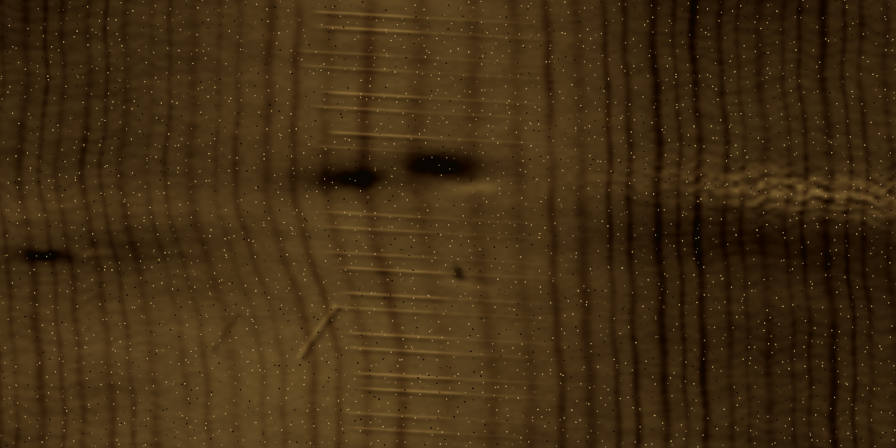
Reproduce this texture procedurally as a WebGL 1 fragment shader.

```glsl
precision highp float;
// Weathered wood board: bent vertical grain, dark knots and paired saw scratches.
// One tone value is built from soft ellipses, layered sines and warped repeats,
// then mapped to a brown ramp; cellular specks of dust lie on top.
uniform vec2 u_resolution;

const vec3 DARK_WOOD = vec3(0.13, 0.07, 0.01);
const vec3 PALE_WOOD = vec3(0.41, 0.31, 0.15);
const vec3 DUST = vec3(0.66, 0.57, 0.36);
const float GRAIN_DENSITY = 23.0;   // lines per unit near the sides
const float GRAIN_THINNING = 15.0;  // lines per unit removed at the heart
const float HEART_X = 0.95;
const float HEART_WIDTH = 0.4;
const float GRAIN_DEPTH = 0.36;
const float SCRATCH_PERIOD = 0.0891;
const float SCRATCH_SLOPE = 0.055;
const float SCRATCH_GAIN = 0.55;
const float DUST_CELLS = 33.0;
const float DUST_RADIUS = 0.0018;

float hash(vec2 p) {
  vec3 q = fract(vec3(p.xyx) * 0.1031);
  q += dot(q, q.yzx + 33.33);
  return fract((q.x + q.y) * q.z);
}
float noise(vec2 p) {
  vec2 i = floor(p), f = fract(p);
  f = f * f * (3.0 - 2.0 * f);
  return mix(mix(hash(i), hash(i + vec2(1, 0)), f.x),
             mix(hash(i + vec2(0, 1)), hash(i + vec2(1, 1)), f.x), f.y);
}
float bell(float v) { return exp(-v * v); }
float repeatDistance(float v) { return abs(fract(v + 0.5) - 0.5); }

// Soft ellipse; tilt is the rise of its long axis per unit of x
float blob(vec2 p, float x, float y, float rx, float ry, float tilt) {
  vec2 d = p - vec2(x, y);
  return bell(d.x / rx) * bell((d.y - tilt * d.x) / ry);
}
float segmentDistance(vec2 p, vec2 a, vec2 b) {
  vec2 d = b - a;
  return length(p - a - d * clamp(dot(p - a, d) / dot(d, d), 0.0, 1.0));
}

// Dark growth lines, bowed around the knots and drifting right below them
float grain(vec2 p) {
  float drift = (0.025 + 0.075 * bell((p.x - 0.65) / 0.38)) * (1.0 - smoothstep(0.12, 0.62, p.y));
  float bow = 0.026 * bell((p.y - 0.63) / 0.13) * (smoothstep(0.9, 1.2, p.x) - 0.5);
  float wobble = 0.003 * sin(p.y * 17.0 + p.x * 5.0) + 0.002 * sin(p.y * 41.0 - p.x * 9.0);
  float u = p.x - drift - bow - wobble;
  float z = (u - HEART_X) / HEART_WIDTH;
  float phase = GRAIN_DENSITY * u - GRAIN_THINNING * HEART_WIDTH * z / sqrt(1.0 + z * z) + 0.25;
  phase += 0.13 * sin(phase * 2.3) * smoothstep(0.5, 1.0, abs(z));
  float strength = 0.3 + 0.7 * hash(vec2(floor(phase + 0.5), 7.0));
  strength = max(strength, 0.75 * bell(z / 0.5) * smoothstep(0.2, 0.7, p.y));
  strength *= 0.5 + 0.8 * noise(vec2(floor(phase + 0.5) * 3.7, p.y * 6.0));
  return strength * bell(repeatDistance(phase) / 0.18) * (1.0 + 0.3 * smoothstep(1.1, 1.4, p.x));
}

// Two slanted scratches per period: bright on top, shaded beneath
float scratches(vec2 p) {
  float depth = 0.969 - p.y - SCRATCH_SLOPE * (p.x - 0.8);
  float sum = 0.0;
  for (int i = 0; i < 2; i++) {
    float q = depth / SCRATCH_PERIOD - 0.37 * float(i);
    float rnd = hash(vec2(floor(q + 0.5) + 20.0, float(i) + 3.0));
    float start = 0.66 + 0.12 * (1.0 - p.y) + 0.06 * (rnd - 0.5);
    float begin = smoothstep(start, start + 0.05, p.x);
    float body = 1.0 - smoothstep(start + 0.2, start + 0.29, p.x);
    float tail = 0.3 - 0.3 * smoothstep(1.1, 1.3, p.x);
    float ridge = bell(repeatDistance(q) / 0.036) - 0.4 * bell(repeatDistance(q - 0.09) / 0.06);
    sum += (0.45 + 0.55 * rnd) * begin * max(body, tail) * ridge;
  }
  return sum * smoothstep(0.045, 0.08, abs(p.y - 0.605));
}

// Broad light and shade of the board
float shading(vec2 p) {
  float tone = 0.37 + 0.34 * bell((p.x - 0.86) / 0.46) - 0.07 * smoothstep(1.2, 1.5, p.x);
  tone += 0.24 * blob(p, 0.35, 0.14, 0.5, 0.28, 0.0) + 0.22 * blob(p, 0.1, 0.54, 0.42, 0.06, 0.0);
  tone -= 0.20 * blob(p, 0.25, 0.44, 0.35, 0.05, 0.12) + 0.26 * blob(p, 1.7, 0.46, 0.5, 0.07, -0.05);
  tone -= 0.12 * blob(p, 1.95, 0.28, 0.4, 0.3, 0.0) + 0.20 * blob(p, 0.0, 1.0, 0.45, 0.25, 0.0);
  tone += 0.10 * blob(p, 1.5, 0.7, 0.4, 0.12, 0.0) - 0.12 * smoothstep(0.75, 1.0, p.y) * smoothstep(1.2, 1.7, p.x);
  return tone + 0.2 * (noise(p * vec2(4.0, 8.0)) - 0.5);
}

// Knots with halo and lit rims, then the diagonal gouges
float blemishes(vec2 p) {
  float t = -0.38 * blob(p, 0.77, 0.605, 0.15, 0.034, 0.0) - 0.2 * blob(p, 0.95, 0.635, 0.18, 0.04, 0.0);
  t -= 0.75 * blob(p, 0.795, 0.596, 0.065, 0.021, 0.0) + blob(p, 0.985, 0.631, 0.066, 0.028, -0.05);
  t -= 0.85 * blob(p, 0.10, 0.43, 0.055, 0.013, 0.0) + 0.8 * blob(p, 1.025, 0.39, 0.014, 0.016, -0.4);
  t += 0.50 * blob(p, 1.06, 0.582, 0.055, 0.015, 0.12) + 0.2 * blob(p, 0.88, 0.61, 0.03, 0.02, 0.4);
  t += 0.35 * blob(p, 0.20, 0.438, 0.05, 0.009, 0.0) + 0.25 * blob(p, 1.05, 0.36, 0.05, 0.012, -0.2);
  t += 0.30 * bell(segmentDistance(p, vec2(0.665, 0.206), vec2(0.747, 0.318)) / 0.006);
  t -= 0.30 * bell(segmentDistance(p, vec2(0.677, 0.2), vec2(0.757, 0.308)) / 0.007);
  return t - 0.22 * bell(segmentDistance(p, vec2(0.477, 0.22), vec2(0.534, 0.3)) / 0.007);
}

void main() {
  vec2 p = gl_FragCoord.xy / u_resolution * vec2(2.0, 1.0);
  float edge = 0.5 / u_resolution.y;
  float lines = grain(p);
  float ripple = sin(p.y * 210.0 + 2.0 * sin(p.x * 13.0) + 7.0 * noise(p * vec2(28.0, 14.0)));
  float fibre = noise(p * vec2(70.0, 120.0)) - 0.5;
  float tone = shading(p) - GRAIN_DEPTH * lines + SCRATCH_GAIN * scratches(p);
  tone += 0.14 * (noise(p * vec2(14.0, 38.0)) - 0.5) + 0.12 * fibre;
  tone += 0.04 * ripple * smoothstep(0.2, 0.7, abs(p.x - 0.95));
  tone += blob(p, 1.83, 0.568, 0.32, 0.046, -0.06) * (0.46 + 0.2 * ripple + 0.6 * fibre);
  tone += blemishes(p + 0.008 * (vec2(noise(p * 30.0), noise(p * 30.0 + 9.0)) - 0.5));
  vec3 color = max(mix(DARK_WOOD, PALE_WOOD, tone), vec3(0.035, 0.02, 0.0));
  color *= mix(vec3(1.0), vec3(1.03, 0.96, 0.9), lines);

  // Two layers of cellular dust, mostly pale with some dark grains
  for (int i = 0; i < 2; i++) {
    vec2 q = p * (DUST_CELLS + 6.3 * float(i)) + 50.0 * float(i);
    vec2 cell = floor(q);
    vec2 offset = fract(q) - 0.08 - 0.84 * vec2(hash(cell), hash(cell + 71.0));
    float kind = hash(cell + 137.0);
    float dist = length(offset) / (DUST_CELLS + 6.3 * float(i));
    float speck = 1.0 - smoothstep(DUST_RADIUS - edge, DUST_RADIUS + edge, dist);
    speck *= step(0.3, kind) * (0.2 + 0.7 * hash(cell + 211.0));
    color = mix(color, kind < 0.5 ? DARK_WOOD * 0.4 : DUST, speck);
  }
  gl_FragColor = vec4(color, 1.0);
}
```
